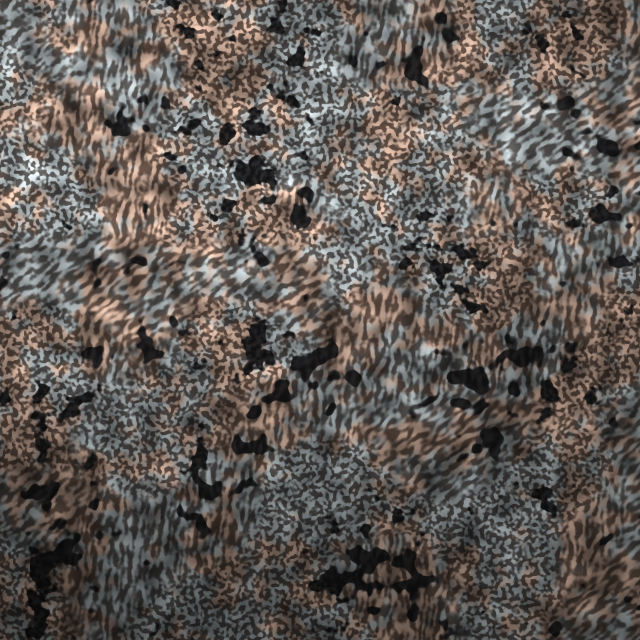
A Shadertoy shader for this texture:

```glsl
vec2 randomGradient(vec2 cell) {
    float h = fract(sin(dot(cell, vec2(127.1, 311.7))) * 43758.5453);
    return vec2(cos(6.2832 * h), sin(6.2832 * h));
}

float gradientNoise(vec2 p) {
    vec2 i = floor(p), f = p - i;
    vec2 u = f * f * f * (f * (f * 6.0 - 15.0) + 10.0);
    float a = dot(randomGradient(i), f);
    float b = dot(randomGradient(i + vec2(1, 0)), f - vec2(1, 0));
    float c = dot(randomGradient(i + vec2(0, 1)), f - vec2(0, 1));
    float d = dot(randomGradient(i + vec2(1, 1)), f - vec2(1, 1));
    return mix(mix(a, b, u.x), mix(c, d, u.x), u.y);
}

vec2 rotate(vec2 p, float angle) {
    float c = cos(angle), s = sin(angle);
    return vec2(c * p.x - s * p.y, s * p.x + c * p.y);
}

// Fine worm-like grain, combed into streaks inside some crystals
float wormGrain(vec2 p) {
    vec2 warped = p + 0.004 * vec2(gradientNoise(p * 45.0), gradientNoise(p * 45.0 + 31.0));
    float even = gradientNoise(rotate(warped, 0.5) * 118.0)
               + 0.45 * gradientNoise(rotate(warped, 1.2) * 190.0 + 9.0);
    float upright = 1.15 * gradientNoise(rotate(warped, 0.12) * vec2(125.0, 48.0) + 5.0);
    float slanted = 1.15 * gradientNoise(rotate(warped, -0.65) * vec2(52.0, 115.0) + 17.0);
    float uprightArea = smoothstep(0.08, 0.25, gradientNoise(p * 4.5 + 3.7) + 0.12 * p.x);
    float slantedArea = smoothstep(0.12, 0.28, gradientNoise(p * 4.0 + 12.3));
    return mix(mix(even, upright, 0.75 * uprightArea), slanted, 0.75 * slantedArea);
}

void mainImage(out vec4 fragColor, in vec2 fragCoord) {
    vec2 p = fragCoord / iResolution.y;
    vec2 uv = fragCoord / iResolution.xy;
    float grain = wormGrain(p);

    // Grey-blue quartz and pink feldspar between dark veins
    float tint = gradientNoise(p * 7.0 + 40.0) + 0.8 * gradientNoise(p * 24.0 + 8.0)
               + 0.5 * gradientNoise(p * 60.0 + 2.0);
    float pink = smoothstep(-0.25, 0.3, tint);
    vec3 pale = mix(vec3(0.55, 0.58, 0.59), vec3(0.64, 0.54, 0.48), pink);
    vec3 vein = mix(vec3(0.24, 0.235, 0.23), vec3(0.28, 0.225, 0.195), pink);
    vec3 color = mix(vein, pale, smoothstep(-0.24, 0.26, grain));

    // Mottling between neighbouring crystals
    float mottle = gradientNoise(p * 32.0 + 60.0) + 0.7 * gradientNoise(p * 13.0 + 70.0);
    color *= 1.0 + 0.6 * mottle;

    // Ragged black mica flecks, gathered in loose clusters
    float mica = gradientNoise(p * vec2(24.0, 28.0) + 90.0)
               + 0.5 * gradientNoise(p * 55.0 + 20.0)
               + 0.9 * gradientNoise(p * 6.0 + 50.0) - 0.12 * grain;
    color = mix(color, vec3(0.075, 0.075, 0.08) + 0.06 * grain, 0.92 * smoothstep(0.37, 0.53, mica));

    // Rounded boulder lighting: bright upper left, dim base and right side
    float light = 0.66 + 0.55 * smoothstep(0.0, 0.75, uv.y);
    light -= 0.2 * smoothstep(0.45, 1.0, uv.x) * smoothstep(0.1, 0.6, uv.y);
    light -= 0.14 * smoothstep(0.8, 1.0, uv.y);
    light -= 0.16 * (1.0 - smoothstep(0.0, 0.3, uv.x)) * (1.0 - smoothstep(0.1, 0.55, uv.y));
    light += 0.18 * gradientNoise(p * 3.0 + 25.0);
    fragColor = vec4(clamp(color * light, 0.0, 1.0), 1.0);
}
```
